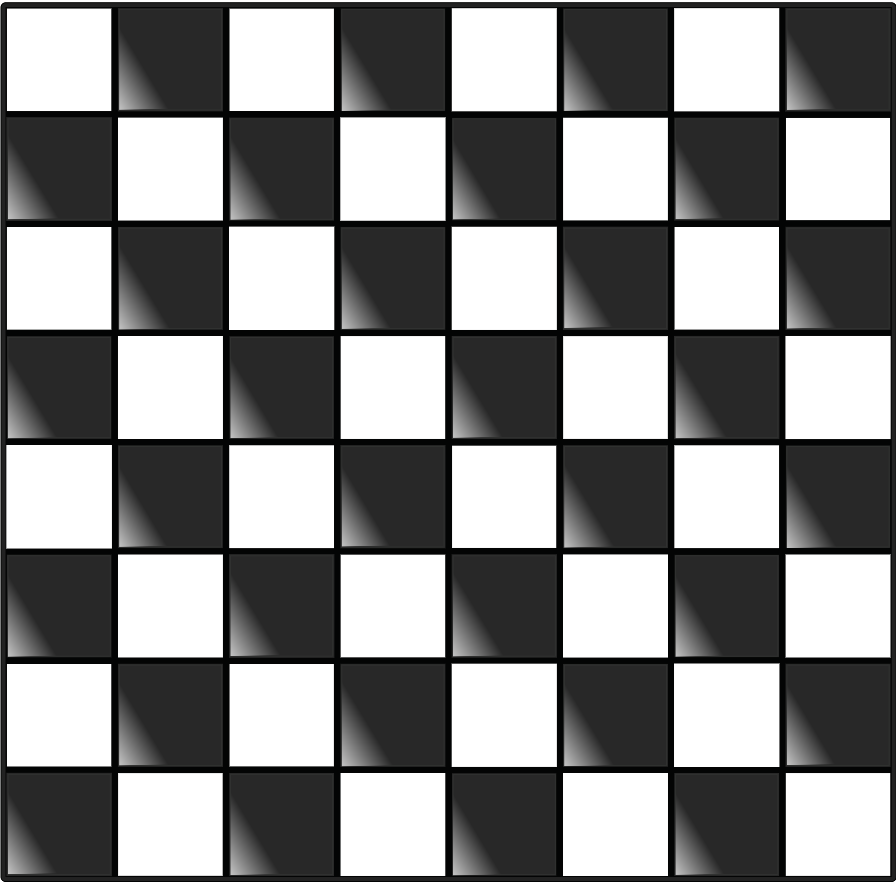
Write a WebGL 2 fragment shader that draws this pattern.

```glsl
#version 300 es
precision highp float;
// Eight by eight checkerboard with black seams and a glossy corner on each dark tile.

uniform vec2 u_resolution;
out vec4 outColor;

const float TILES = 8.0;
const vec2 BOARD_LOW = vec2(0.0039, 0.0033);
const vec2 BOARD_HIGH = vec2(0.9974, 0.9941);
const float SEAM_HALF = 0.029;
const float FRAME_HALF = 0.027;

const vec3 WHITE = vec3(1.0);
const vec3 CHARCOAL = vec3(0.157);
const vec3 SEAM_BLACK = vec3(0.012, 0.016, 0.014);
const vec3 FRAME_GREY = vec3(0.135);
const vec3 GLOSS = vec3(0.77);
const vec3 RIM_GREY = vec3(0.21, 0.22, 0.21);

// Signed distance to a box with rounded corners.
float roundedBox(vec2 p, vec2 halfSize, float radius) {
    vec2 q = abs(p) - halfSize + radius;
    return length(max(q, 0.0)) + min(max(q.x, q.y), 0.0) - radius;
}

// Coverage of a shape from its signed distance.
float cover(float dist, float pixel) {
    return 1.0 - smoothstep(-0.5 * pixel, 0.5 * pixel, dist);
}

// Slow per-tile variation in -1..1 from layered sines.
float vary(vec2 id, float phase) {
    return 0.6 * sin(id.x * 2.3 + id.y * 4.1 + phase)
         + 0.4 * sin(id.x * 5.7 - id.y * 1.9 + phase * 2.0);
}

// Dark tile: a slanted highlight fading out of the lower left corner.
vec3 darkTile(vec2 p, vec2 id, float pixel) {
    vec2 corner = vec2(0.04, 0.038 + 0.008 * vary(id, 1.0));
    vec2 reach = vec2(0.45, 0.76) + vec2(0.02, 0.025) * vary(id, 3.0);
    vec2 q = p - corner;
    float shine = clamp(1.0 - dot(q / reach, vec2(1.0)), 0.0, 1.0);
    float tilt = q.y - 0.018 * q.x;
    float inside = cover(-q.x, pixel) * cover(-tilt, pixel);
    vec3 color = mix(CHARCOAL, GLOSS, shine * inside);

    // Faint line just inside the tile edge.
    float edge = roundedBox(p - 0.5, vec2(0.5 - SEAM_HALF - 0.012), 0.0);
    float rim = cover(abs(edge) - 0.004, pixel);
    return mix(color, max(color, RIM_GREY), 0.6 * rim);
}

void main() {
    vec2 uv = gl_FragCoord.xy / u_resolution;
    vec2 board = (uv - BOARD_LOW) / (BOARD_HIGH - BOARD_LOW) * TILES;
    float pixel = TILES / min(u_resolution.x, u_resolution.y);

    // Tiles alternate, starting dark at the lower left.
    vec2 id = clamp(floor(board), 0.0, TILES - 1.0);
    vec2 p = board - id;
    bool isDark = mod(id.x + id.y, 2.0) < 0.5;
    vec3 tile = isDark ? darkTile(p, id, pixel) : WHITE;

    // Seams show wherever the tile does not cover.
    float seamHalf = SEAM_HALF + 0.003 * vary(id, 5.0);
    float tileDist = roundedBox(p - 0.5, vec2(0.5 - seamHalf), 0.0);
    vec3 color = mix(SEAM_BLACK, tile, cover(tileDist, pixel));

    // Outer frame, grey with a black inner lip, on white.
    float boardDist = roundedBox(board - TILES * 0.5, vec2(TILES * 0.5), 0.02);
    float frame = cover(abs(boardDist) - 0.018, pixel);
    color = mix(color, FRAME_GREY, frame);
    color = mix(WHITE, color, cover(boardDist - FRAME_HALF, pixel));

    outColor = vec4(color, 1.0);
}
```
